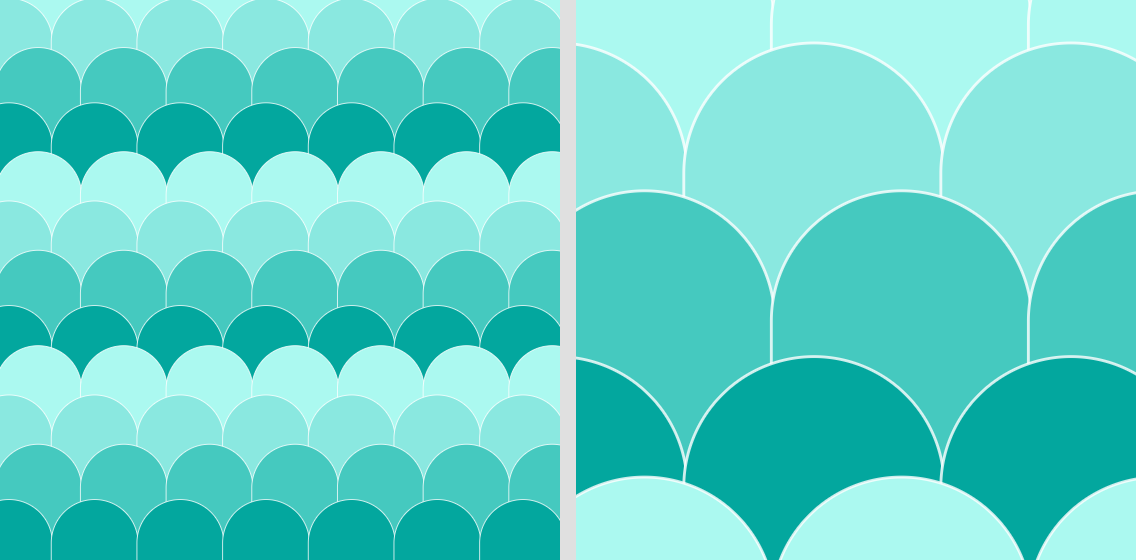
Left, the full canvas; right, a detail of the centre.
A WebGL 1 fragment shader for this pattern:

```glsl
precision highp float;
// Overlapping rows of round-topped scales in four teal tones, with thin pale outlines.

uniform vec2 u_resolution;

#define PITCH 0.153          // distance between scales in a row
#define RADIUS 0.0775        // slightly over half a pitch, so neighbours overlap
#define FIRST_CENTRE 0.0681  // x of the first scale in even rows
#define ODD_SHIFT -0.0521    // sideways shift of odd rows
#define TOP_APEX 1.0911      // apex height of the topmost row
#define ROW_STEP 0.088       // drop from one tone to the next
#define DARK_DROP 0.0107     // extra drop of the darkest row
#define GROUP_STEP 0.362     // drop from one set of four tones to the next
#define LAST_LIFT 0.0156     // the lowest set sits a little closer
#define LINE_WIDTH 0.0017
#define LINE_ALPHA 0.8

// Four tones, from palest to darkest
vec3 rowColor(float tone) {
  if (tone < 0.5) return vec3(0.67, 0.975, 0.94);
  if (tone < 1.5) return vec3(0.54, 0.91, 0.88);
  if (tone < 2.5) return vec3(0.27, 0.79, 0.75);
  return vec3(0.01, 0.655, 0.62);
}

// Signed distance to a round-topped column, measured from its arc centre
float archDistance(vec2 p) {
  return length(vec2(p.x, max(p.y, 0.0))) - RADIUS;
}

// Paint one row over the colour below; each scale covers its left neighbour
vec3 paintRow(vec3 color, vec2 p, vec3 fill, float pixel) {
  float localX = mod(p.x + 0.5 * PITCH, PITCH) - 0.5 * PITCH;
  for (int i = -1; i <= 1; i++) {
    float d = archDistance(vec2(localX - float(i) * PITCH, p.y));
    float inside = clamp(0.5 - d / pixel, 0.0, 1.0);
    float line = clamp(0.5 + (0.5 * LINE_WIDTH - abs(d)) / pixel, 0.0, 1.0);
    color = mix(color, fill, inside);
    color = mix(color, vec3(1.0), line * LINE_ALPHA);
  }
  return color;
}

void main() {
  vec2 uv = gl_FragCoord.xy / u_resolution.y;
  float pixel = 1.0 / u_resolution.y;
  vec3 color = rowColor(0.0);

  // Rows run from the top down, so lower rows cover upper ones
  for (int g = 0; g < 3; g++) {
    float group = float(g);
    float groupApex = TOP_APEX - group * GROUP_STEP + max(group - 1.0, 0.0) * LAST_LIFT;
    for (int t = 0; t < 4; t++) {
      float tone = float(t);
      float apex = groupApex - tone * ROW_STEP - step(2.5, tone) * DARK_DROP;
      float shift = mod(tone, 2.0) * ODD_SHIFT;
      vec2 centre = vec2(FIRST_CENTRE + shift, apex - RADIUS);
      color = paintRow(color, uv - centre, rowColor(tone), pixel);
    }
  }

  gl_FragColor = vec4(color, 1.0);
}
```
